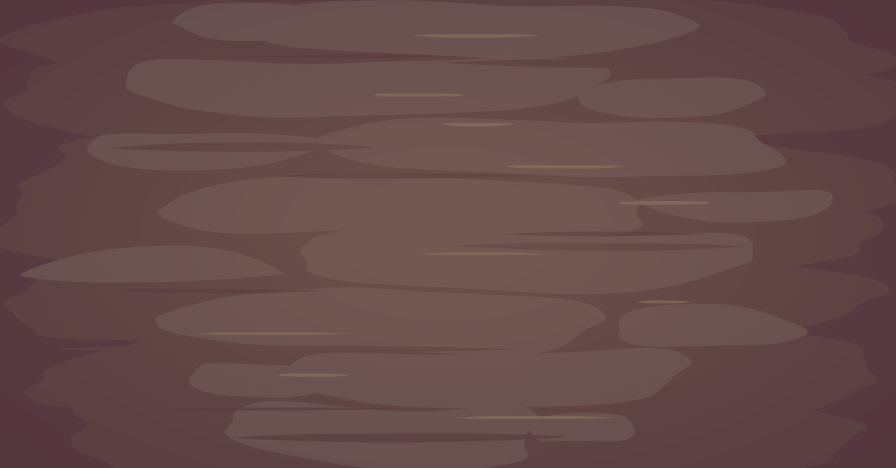
This texture is drawn by a Shadertoy shader. Its source:

```glsl
// Draws a flat-shaded wall of long brown slabs with tapered seams, thin glints and a soft central glow.

// Each tone has a colour at the centre and one at the rim.
const vec3 LIGHT_CENTRE = vec3(0.450, 0.346, 0.323);
const vec3 LIGHT_RIM    = vec3(0.396, 0.309, 0.307);
const vec3 MID_CENTRE   = vec3(0.412, 0.306, 0.287);
const vec3 MID_RIM      = vec3(0.354, 0.248, 0.257);
const vec3 DARK_CENTRE  = vec3(0.372, 0.262, 0.266);
const vec3 DARK_RIM     = vec3(0.335, 0.216, 0.250);
const vec3 GLINT        = vec3(0.530, 0.435, 0.352);

const int   MID_ROWS      = 7;
const int   LIGHT_ROWS    = 8;
const int   MID_SEAMS     = 5;
const int   DARK_SEAMS    = 6;
const int   GLINTS        = 10;
const float GLOW_RADIUS   = 0.68;
const float EDGE_WOBBLE   = 0.10;
const float CRACK_OPACITY = 0.65;
const float GLINT_OPACITY = 0.70;

float hash(float n) {
    return fract(sin(n * 91.3458 + 3.7) * 4745.35);
}

float span(float low, float high, float seed) {
    return mix(low, high, hash(seed));
}

float waves(float t, float seed) {
    float phase = 6.28 * hash(seed);
    return sin(t + phase) + 0.5 * sin(2.3 * t + 2.0 * phase) + 0.1 * sin(5.1 * t - phase);
}

// Coverage of a horizontal slab; taper sets how pointed its left and right ends are.
float slab(vec2 uv, vec2 centre, vec2 radius, vec2 taper, float seed) {
    vec2 p = uv - centre;
    p.x += 0.24 * radius.y * waves(p.y * 32.0, seed + 0.3);
    float along = clamp(p.x / radius.x, -1.2, 1.2);
    p.y += radius.y * EDGE_WOBBLE * waves(p.x * 9.0, seed + 0.6);
    p.y += radius.y * along * along * span(-0.6, 0.6, seed + 0.9);

    vec2 q = min(abs(p / radius), 3.0);
    float point = mix(taper.x, taper.y, smoothstep(-0.4, 0.4, along));
    float field = pow(q.x, mix(6.5, 1.8, point)) + pow(q.y, mix(2.3, 0.95, point)) - 1.0;
    return clamp(0.5 - field / max(fwidth(field), 0.0001), 0.0, 1.0);
}

void mainImage(out vec4 fragColor, in vec2 fragCoord) {
    vec2 uv = fragCoord / iResolution.xy;
    float rim = smoothstep(0.0, GLOW_RADIUS, length(uv - 0.5));
    vec3 light = mix(LIGHT_CENTRE, LIGHT_RIM, rim);
    vec3 mid = mix(MID_CENTRE, MID_RIM, rim);
    vec3 dark = mix(DARK_CENTRE, DARK_RIM, rim);
    vec3 color = dark;

    // Broad middle tone, leaving ragged dark edges that widen towards the bottom
    for (int i = 0; i < MID_ROWS; i++) {
        float seed = float(i) * 7.0 + 11.0;
        float y = (float(i) + 0.5) / float(MID_ROWS);
        float width = span(0.45, 0.52, seed) - 0.08 * (1.0 - smoothstep(0.0, 0.35, y));
        vec2 centre = vec2(span(0.475, 0.525, seed + 1.0), y);
        vec2 taper = 0.5 * vec2(hash(seed + 2.0), hash(seed + 3.0));
        color = mix(color, mid, slab(uv, centre, vec2(width, 0.097), taper, seed));
    }

    // Light faces: a long one in each row and a shorter one beside it
    for (int i = 0; i < LIGHT_ROWS; i++) {
        float seed = float(i) * 19.0 + 157.0;
        float y = (float(i) + 0.5) / float(LIGHT_ROWS);
        float side = float(i % 2) * 2.0 - 1.0;
        float narrow = 1.0 - 0.38 * smoothstep(0.22, 0.5, abs(y - 0.55));
        vec2 centre = vec2(0.5 + side * span(0.03, 0.12, seed), y);
        vec2 radius = vec2(narrow * span(0.25, 0.34, seed + 1.0), span(0.054, 0.066, seed + 2.0));
        vec2 ends = vec2(hash(seed + 3.0), hash(seed + 4.0));
        color = mix(color, light, slab(uv, centre, radius, ends * ends, seed));

        vec2 besideCentre = vec2(0.5 - side * narrow * span(0.24, 0.33, seed + 5.0),
                                 y + span(-0.03, 0.03, seed + 6.0));
        vec2 besideRadius = vec2(narrow * span(0.08, 0.15, seed + 7.0), span(0.025, 0.05, seed + 8.0));
        vec2 besideEnds = vec2(hash(seed + 9.0), hash(seed + 10.0));
        color = mix(color, light, slab(uv, besideCentre, besideRadius, besideEnds, seed + 11.0));
    }

    // Long tapered seams in the middle tone
    for (int i = 0; i < MID_SEAMS; i++) {
        float seed = float(i) * 5.0 + 401.0;
        float y = (float(i) + span(0.2, 0.8, seed)) / float(MID_SEAMS);
        vec2 centre = vec2(span(0.2, 0.8, seed + 1.0), y);
        vec2 radius = vec2(span(0.12, 0.26, seed + 2.0), span(0.007, 0.013, seed + 3.0));
        color = mix(color, mid, slab(uv, centre, radius, vec2(0.9), seed));
    }

    // Thin dark cracks between rows
    for (int i = 0; i < DARK_SEAMS; i++) {
        float seed = float(i) * 5.0 + 607.0;
        float row = floor((float(i) + 0.5) * float(LIGHT_ROWS) / float(DARK_SEAMS)) + 1.0;
        float y = row / float(LIGHT_ROWS) + span(-0.006, 0.006, seed);
        vec2 centre = vec2(span(0.12, 0.88, seed + 1.0), y);
        vec2 radius = vec2(span(0.07, 0.17, seed + 2.0), span(0.003, 0.006, seed + 3.0));
        vec2 taper = vec2(hash(seed + 4.0), 1.0);
        color = mix(color, dark, CRACK_OPACITY * slab(uv, centre, radius, taper, seed));
    }

    // Pale hairline glints
    for (int i = 0; i < GLINTS; i++) {
        float seed = float(i) * 5.0 + 809.0;
        float y = mix(0.08, 0.95, (float(i) + span(0.1, 0.9, seed)) / float(GLINTS));
        vec2 centre = vec2(span(0.24, 0.76, seed + 1.0), y);
        vec2 radius = vec2(span(0.02, 0.085, seed + 2.0), span(0.0025, 0.0040, seed + 3.0));
        vec2 taper = vec2(0.6 * hash(seed + 4.0), 0.7);
        color = mix(color, GLINT, GLINT_OPACITY * slab(uv, centre, radius, taper, seed));
    }

    fragColor = vec4(color, 1.0);
}
```
